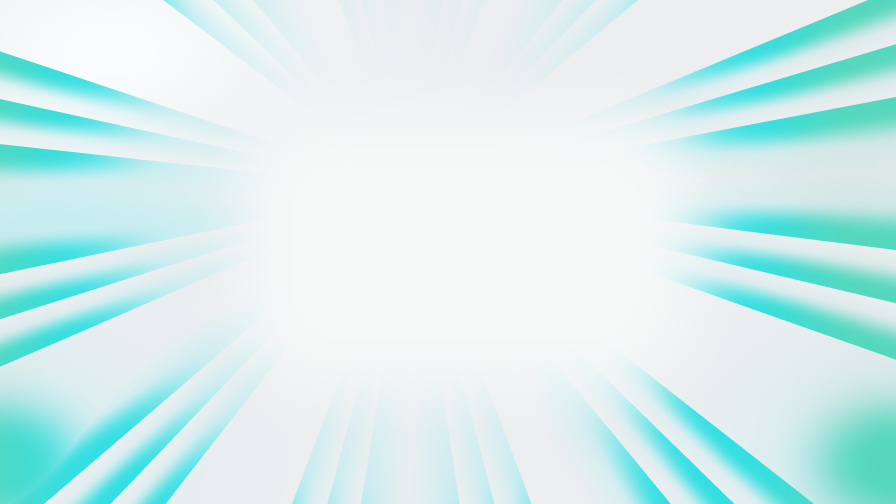
Write a Shadertoy shader that draws this background.

```glsl
// Pale burst of teal and cyan folded rays around a soft white rounded glow.

const vec2 RAY_CENTER = vec2(0.817, 0.625);
const vec2 GLOW_CENTER = vec2(0.926, 0.502);
const vec3 WHITE = vec3(0.965, 0.976, 0.973);
const vec3 PAPER = vec3(0.925, 0.933, 0.940);
const vec3 PALE  = vec3(0.770, 0.930, 0.945);
const vec3 SAGE  = vec3(0.720, 0.870, 0.845);
const vec3 CYAN  = vec3(0.200, 0.875, 0.885);
const vec3 GREEN = vec3(0.335, 0.845, 0.745);
const float GROUP = 30.0;  // degrees from one group of folds to the next
const float FOLD = 6.0;    // degrees between folds within a group

float roundedBox(vec2 p, vec2 halfSize, float radius) {
    vec2 q = abs(p) - halfSize + radius;
    return length(max(q, 0.0)) + min(max(q.x, q.y), 0.0) - radius;
}

float blob(vec2 p, vec2 center, vec2 size) {
    vec2 q = (p - center) / size;
    return exp(-dot(q, q));
}

// Brightness that fades away from a fold over a given angle
float foldFade(float angle, float width) {
    return 1.0 - smoothstep(0.0, 1.0, angle / width);
}

// True when the folds of a group are tinted on their counterclockwise side
bool isReversed(float group) {
    float k = mod(group, 12.0);
    return mod(k, 3.0) == 1.0 || k > 10.5;
}

// Tint across one group: two narrow folds, then one wide fold
float foldTint(float angle, float group, float narrowFade, float wideFade) {
    bool reversed = isReversed(group);
    if (angle < 2.0 * FOLD) {
        float local = mod(angle, FOLD);
        return foldFade(reversed ? FOLD - local : local, narrowFade);
    }
    float tint = reversed ? 0.0 : foldFade(angle - 2.0 * FOLD, wideFade);
    if (isReversed(group + 1.0)) tint = max(tint, foldFade(GROUP - angle, wideFade));
    return tint;
}

vec3 rayScene(vec2 p, float aspect) {
    // Slightly warped polar position, measured clockwise
    vec2 d = p - RAY_CENTER;
    float theta = atan(d.y, d.x);
    float warp = 1.33 * cos(2.0 * theta) - 0.48 * cos(theta);
    float turn = mod(22.0 - degrees(theta) + warp, 360.0);
    float group = floor(turn / GROUP);
    float angle = mod(turn, GROUP);
    float wide = step(2.0 * FOLD, angle);

    // Reach favours the sides, which also shift toward green
    float reach = length(d * vec2(1.0, 0.82));
    float side = smoothstep(0.64, 0.90, abs(d.x));

    // Paper with a bright upper left and soft side washes
    vec3 color = mix(PAPER, vec3(0.975, 0.99, 0.99),
                     blob(p, vec2(0.22, 0.90), vec2(0.34, 0.20)));
    color = mix(color, PALE, 0.9 * wide * blob(p, vec2(0.10, 0.57), vec2(0.36, 0.08)));
    color = mix(color, vec3(0.86, 0.90, 0.89),
                0.75 * wide * blob(p, vec2(aspect - 0.10, 0.65), vec2(0.22, 0.08)));

    // Broad pale fade, then a tighter strong tint farther out
    float paleTint = foldTint(angle, group, 7.0, 11.0) * smoothstep(0.18, 0.58, reach);
    float inkTint = foldTint(angle, group, 5.6, 7.0) * smoothstep(0.38, 0.80, reach);

    // Lower corners glow inside the wide folds
    vec2 mirrored = vec2(min(p.x, aspect - p.x), p.y);
    paleTint = max(paleTint, wide * blob(mirrored, vec2(0.0, 0.10), vec2(0.27, 0.19)));
    inkTint = max(inkTint, wide * blob(mirrored, vec2(0.0, 0.08), vec2(0.17, 0.13)));

    color = mix(color, mix(PALE, SAGE, 0.7 * side), 0.85 * paleTint);
    color = mix(color, mix(CYAN, GREEN, side), smoothstep(0.08, 0.95, inkTint));

    // Central white glow
    float edge = roundedBox(p - GLOW_CENTER, vec2(0.37, 0.20), 0.12);
    return mix(WHITE, color, smoothstep(-0.05, 0.19, edge));
}

void mainImage(out vec4 fragColor, in vec2 fragCoord) {
    float aspect = iResolution.x / iResolution.y;
    vec3 sum = vec3(0.0);
    // Average a 3 by 3 grid for smooth fold edges
    for (int i = 0; i < 9; i++) {
        vec2 offset = (vec2(i % 3, i / 3) - 1.0) / 3.0;
        sum += rayScene((fragCoord + offset) / iResolution.y, aspect);
    }
    fragColor = vec4(sum / 9.0, 1.0);
}
```
